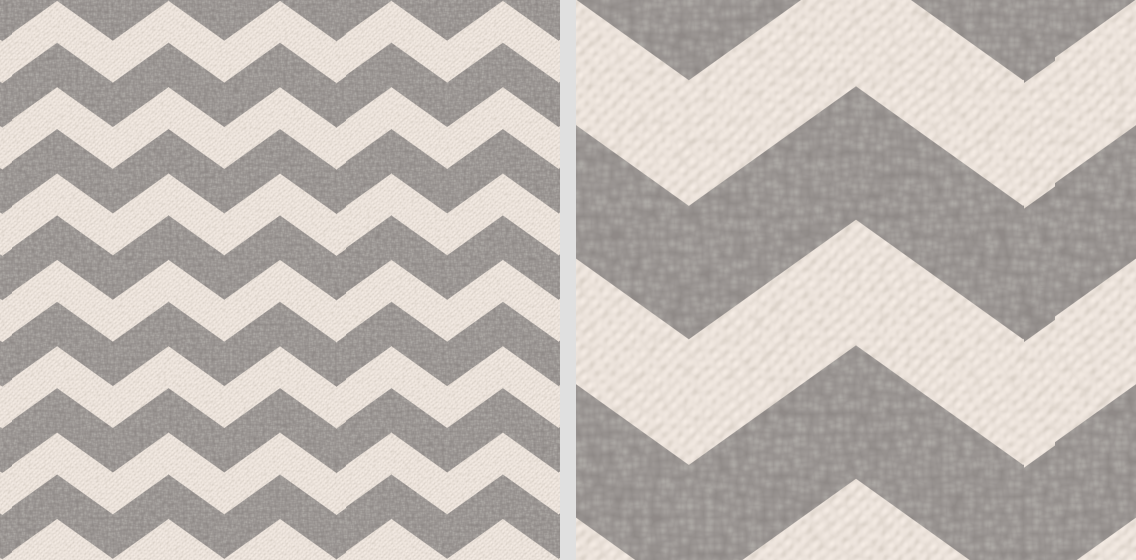
Left: the whole. Right: its middle third, enlarged.
Give the GLSL for this pattern, as a WebGL 1 fragment shader.

```glsl
precision highp float;
// Woven chevron cloth: cream and warm grey zigzag bands.
// A triangle wave bends a repeating stripe; cream gets a fine twill from
// layered sines, grey gets linen threads from stretched cellular noise.

uniform vec2 u_resolution;

const float TAU = 6.2831853;
const float ZIGZAG_WIDTH = 0.199;    // five peaks across, one at the centre
const float BAND_PERIOD = 0.1542;    // six and a half band pairs down
const float ZIGZAG_HEIGHT = 0.0712;
const float CREAM_SHARE = 0.485;
const float TOP_OFFSET = 0.0015;

vec2 hash2(vec2 p) {
  vec2 q = vec2(dot(p, vec2(127.1, 311.7)), dot(p, vec2(269.5, 183.3)));
  return fract(sin(q) * 43758.55);
}

// Distance to the nearest scattered point, one point per unit cell.
float cellular(vec2 p) {
  vec2 cell = floor(p);
  vec2 local = fract(p);
  float nearest = 2.0;
  for (int j = -1; j <= 1; j++) {
    for (int i = -1; i <= 1; i++) {
      vec2 offset = vec2(float(i), float(j));
      nearest = min(nearest, length(offset + hash2(cell + offset) - local));
    }
  }
  return nearest;
}

// 0 at each peak, 1 at each valley.
float zigzag(float x, float width) {
  return 2.0 * abs(fract((x - 0.5) / width + 0.5) - 0.5);
}

// Small step in the band edges beside every third valley.
float seamStep(float x, float width) {
  float along = fract((x - 0.6185) / (3.0 * width));
  return 0.002 * step(0.969, along);
}

// Signed distance to the cream bands, positive inside; y runs downward.
float creamDistance(vec2 p, float width, float height, float period) {
  float edge = TOP_OFFSET + height * zigzag(p.x, width) + seamStep(p.x, width);
  float phase = (p.y - edge) / period - 0.5 * CREAM_SHARE;
  float inside = 0.5 * CREAM_SHARE - abs(fract(phase + 0.5) - 0.5);
  float slope = 2.0 * height / width;
  return inside * period / sqrt(1.0 + slope * slope);
}

// Fine diagonal ribs, broken up by a crossing wave and uneven yarn.
float twill(vec2 p) {
  float wobble = 0.6 * sin(TAU * dot(p, vec2(13.0, -9.0)));
  float rib = sin(TAU * dot(p, vec2(112.0, 126.0)) + wobble);
  float cross = sin(TAU * dot(p, vec2(-118.0, 74.0)) - wobble);
  float yarn = cellular(p * vec2(190.0, 170.0)) - 0.42;
  return 0.5 * rib + 0.25 * rib * cross - 1.3 * yarn;
}

// Threads running both ways, with pale slubs on a faint grid.
float linen(vec2 p) {
  float weft = 0.42 - cellular(p * vec2(95.0, 240.0));
  float warp = 0.42 - cellular(p * vec2(240.0, 95.0) + 37.0);
  float grid = sin(TAU * p.x * 78.0) + sin(TAU * p.y * 84.0);
  float drift = sin(TAU * p.x * 10.0 + 1.0) * sin(TAU * p.y * 13.0);
  return 1.6 * (weft + warp) + 0.17 * grid + 0.12 * drift;
}

// Shade from dark through middle to light for a value from -1 to 1.
vec3 shade(vec3 dark, vec3 middle, vec3 light, float value) {
  float v = clamp(value, -1.3, 1.3);
  return v < 0.0 ? mix(middle, dark, -v) : mix(middle, light, v);
}

void main() {
  float side = min(u_resolution.x, u_resolution.y);
  vec2 p = (gl_FragCoord.xy - 0.5 * u_resolution) / side + 0.5;
  p.y = 1.0 - p.y;

  // Cloth colours
  vec3 cream = shade(vec3(0.87, 0.835, 0.80), vec3(0.92, 0.885, 0.855),
                     vec3(0.955, 0.92, 0.89), twill(p));
  vec3 grey = shade(vec3(0.57, 0.55, 0.54), vec3(0.607, 0.587, 0.577),
                    vec3(0.66, 0.645, 0.63), linen(p));

  // Bands with smoothed edges
  float blur = 0.7 / side;
  float d = creamDistance(p, ZIGZAG_WIDTH, ZIGZAG_HEIGHT, BAND_PERIOD);
  vec3 color = mix(grey, cream, smoothstep(-blur, blur, d));
  gl_FragColor = vec4(color, 1.0);
}
```
